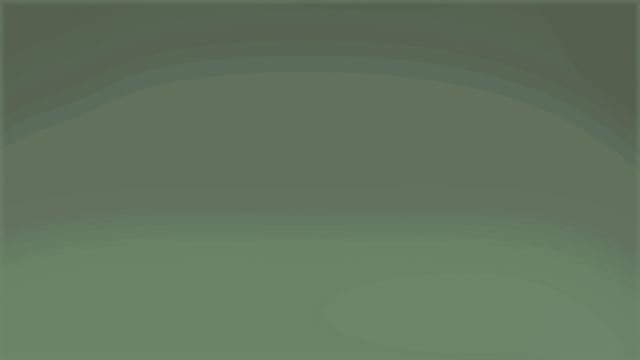
A WebGL 1 fragment shader for this background:

```glsl
precision highp float;
// Muted green backdrop: dark arched bands above, stepped soft hills and a faint oval below.
uniform vec2 u_resolution;

// Smooth step up at an edge, in units of canvas height.
float rise(float edge, float value) {
  return smoothstep(edge - 0.003, edge + 0.003, value);
}

// Height of the arch, steeper towards both sides, with a dip on the left.
float archHeight(float x) {
  float d2 = (x - 0.48) * (x - 0.48);
  float dip = (x - 0.12) / 0.08;
  return 0.799 - 0.52 * d2 - 1.85 * d2 * d2 - 0.026 * exp(-dip * dip);
}

// Height of the low hills, falling at the sides and sagging in the middle.
float hillHeight(float x) {
  float sag = (x - 0.48) / 0.13;
  return 0.402 - 0.082 * exp(-8.0 * x) - 0.154 * exp(10.0 * (x - 1.0))
    - 0.01 * exp(-sag * sag);
}

float hash(vec2 p) {
  return fract(sin(dot(p, vec2(127.1, 311.7))) * 43758.5453);
}

void main() {
  vec2 uv = gl_FragCoord.xy / u_resolution;
  float aspect = u_resolution.x / u_resolution.y;

  // Middle field with a slightly warmer lower strip
  float spread = 1.0 + 0.5 * exp(9.0 * (uv.x - 1.0)) + 0.2 * exp(-9.0 * uv.x);
  float depth = (hillHeight(uv.x) - uv.y) / spread;
  vec3 color = vec3(0.384, 0.443, 0.361);
  color = mix(color, vec3(0.389, 0.447, 0.364), rise(-0.085, depth));

  // Hills built from thin, distinct steps of green
  float hill = 0.0;
  for (int i = 0; i < 7; i++) {
    hill += rise(-0.034 + 0.0165 * float(i), depth) / 7.0;
  }
  color = mix(color, vec3(0.416, 0.510, 0.400), hill);
  color.r -= 0.008 * hill * (1.0 - hill) * 4.0;
  color += vec3(0.003, 0.005, 0.002) * smoothstep(0.10, 0.14, depth);

  // Faint oval, blunt on the left and drooping on the right
  vec2 q = (uv - vec2(0.74, 0.13)) * vec2(aspect, 1.0);
  q.y += 0.6 * q.x * max(q.x, 0.0);
  float oval = length(q / vec2(0.42, 0.113));
  color += vec3(0.007, 0.008, 0.008) * (1.0 - smoothstep(0.96, 1.03, oval));
  color -= 0.004 * smoothstep(0.96, 1.03, oval) * (1.0 - smoothstep(1.07, 1.13, oval));

  // Cooler lower right corner
  color.b += 0.012 * smoothstep(0.35, 0.0, length(uv - vec2(1.0, 0.0)));

  // Arched bands, darker upwards
  float above = uv.y - archHeight(uv.x);
  color = mix(color, vec3(0.355, 0.427, 0.354), rise(0.0, above));
  color = mix(color, vec3(0.349, 0.405, 0.335), rise(0.046, above));
  color = mix(color, vec3(0.347, 0.393, 0.326), rise(0.088, above));
  color = mix(color, vec3(0.341, 0.397, 0.328), rise(0.135, above));
  color = mix(color, vec3(0.334, 0.389, 0.316), smoothstep(0.165, 0.19, above));
  color = mix(color, vec3(0.331, 0.383, 0.307), smoothstep(0.23, 0.27, above));

  // Dark wedge in the upper right corner
  float wedge = smoothstep(-0.006, 0.006, uv.x - 0.833 - 0.35 * (1.0 - uv.y));
  color = mix(color, vec3(0.330, 0.379, 0.306), wedge * smoothstep(0.10, 0.17, above));

  // Small dark lens at the top edge
  vec2 lens = (uv - vec2(0.59, 1.0)) / vec2(0.14, 0.03);
  color -= 0.008 * (1.0 - smoothstep(0.9, 1.05, length(lens)));

  // Pale rim along the border
  vec2 border = min(uv, 1.0 - uv) * vec2(aspect, 1.0);
  float rim = 1.0 - smoothstep(0.0, 0.017, min(border.x, border.y));
  color = mix(color, vec3(0.44, 0.53, 0.43), 0.45 * rim);

  // Very light grain
  color += (hash(floor(uv * vec2(512.0, 288.0))) - 0.5) * 0.002;
  gl_FragColor = vec4(color, 1.0);
}
```
